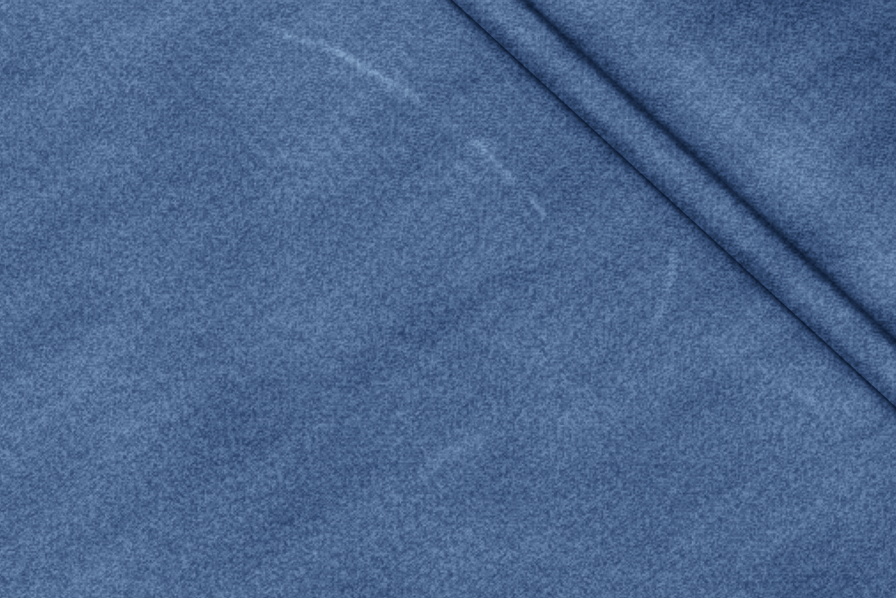
This texture is drawn by a WebGL 2 fragment shader. Its source:

```glsl
#version 300 es
precision highp float;

#define BASE_TONE 0.409
#define GRAIN_SCALE 215.0
#define GRAIN_CONTRAST 0.155
#define MOTTLE_CONTRAST 0.13
#define CREASE_GAIN 0.12
#define ROLL_WIDTH 0.082
#define FOLD_START vec2(0.756, 1.0)
#define FOLD_NORMAL vec2(0.676, 0.737)
#define STREAK_DIR vec2(0.85, 0.527)

uniform vec2 u_resolution;
out vec4 fragColor;

float hash(vec2 p) {
    return fract(sin(dot(p, vec2(127.1, 311.7))) * 43758.5453);
}

float noise(vec2 p) {
    vec2 i = floor(p), f = fract(p);
    f = f * f * (3.0 - 2.0 * f);
    return mix(mix(hash(i), hash(i + vec2(1, 0)), f.x),
               mix(hash(i + vec2(0, 1)), hash(i + vec2(1, 1)), f.x), f.y);
}

float fbm(vec2 p) {
    float sum = 0.0, amp = 0.5;
    for (int i = 0; i < 3; i++) {
        sum += amp * noise(p);
        p = p * 2.03 + 17.3;
        amp *= 0.5;
    }
    return sum;
}

// Coordinates along and across a direction
vec2 alignTo(vec2 p, vec2 dir) {
    return vec2(dot(p, dir), dot(p, vec2(-dir.y, dir.x)));
}

// Soft pale line from a to b, bowed sideways by bend
float crease(vec2 p, vec2 a, vec2 b, float bend, float width) {
    float len = length(b - a);
    vec2 q = alignTo(p - a, (b - a) / len);
    float h = clamp(q.x / len, 0.0, 1.0);
    float off = q.y - bend * 4.0 * h * (1.0 - h);
    float ends = smoothstep(0.0, 0.15, h) * smoothstep(1.0, 0.85, h);
    return ends * exp(-off * off / (width * width));
}

float creases(vec2 p) {
    vec2 q = p + 0.010 * (vec2(noise(p * 16.0), noise(p * 16.0 + 40.0)) - 0.5);
    float sum = crease(q, vec2(0.40, 0.97), vec2(0.97, 0.55), 0.07, 0.0065);
    sum += crease(q, vec2(1.135, 0.59), vec2(1.09, 0.44), 0.0, 0.006);
    sum += 0.45 * crease(q, vec2(1.17, 0.43), vec2(1.38, 0.31), 0.01, 0.012);
    sum += 0.4 * crease(q, vec2(0.92, 0.60), vec2(0.62, 0.33), 0.02, 0.014);
    sum += 0.4 * crease(q, vec2(0.66, 0.18), vec2(0.96, 0.38), 0.0, 0.012);
    return sum * mix(0.25, 1.0, smoothstep(0.15, 0.65, noise(p * 28.0)));
}

// Light and shadow of the flat cloth, the roll and the cloth behind it
float foldShade(float d, float soft) {
    float flatCloth = -0.29 * exp(min(d, 0.0) / 0.009)
                    - 0.035 * exp(min(d, 0.0) / 0.06);
    float u = clamp(d / ROLL_WIDTH, 0.0, 1.0);
    float roll = 0.01 - 0.16 * (1.0 - smoothstep(0.0, 0.45, u))
               - 0.05 * smoothstep(0.55, 0.85, u)
               - 0.22 * smoothstep(0.78, 1.0, u);
    float e = max(d - ROLL_WIDTH, 0.0);
    float sheen = (e - 0.085) / 0.05;
    float behind = -0.16 * exp(-e / 0.008) - 0.12 * exp(-e / 0.035)
                 + 0.05 * exp(-sheen * sheen)
                 - 0.10 * smoothstep(0.1, 0.36, e);
    float shade = mix(flatCloth, roll, smoothstep(-soft, soft, d));
    return mix(shade, behind, smoothstep(-soft, soft, d - ROLL_WIDTH));
}

// Tone to denim blue, in two linear spans
vec3 denim(float tone) {
    vec3 deep = vec3(0.05, 0.11, 0.21);
    vec3 shadow = vec3(0.21, 0.31, 0.47);
    vec3 light = vec3(0.38, 0.49, 0.64);
    vec3 dark = mix(deep, shadow, clamp((tone - 0.11) / 0.20, 0.0, 1.0));
    return dark + (light - shadow) * max(tone - 0.31, 0.0) / 0.18;
}

void main() {
    vec2 p = gl_FragCoord.xy / u_resolution.y;
    float pixel = 1.0 / u_resolution.y;

    // Signed distance from the lower edge of the roll
    float d = dot(p - FOLD_START, FOLD_NORMAL);
    float shade = foldShade(d, max(pixel * 0.7, 0.0015));

    // Fine knit grain with bright fibre specks
    vec2 s = alignTo(p, STREAK_DIR);
    float grain = 0.8 * (noise(s * GRAIN_SCALE * vec2(0.85, 1.15)) - 0.5);
    grain += noise(p * GRAIN_SCALE * 1.57 + 9.0) - 0.5;
    float speck = smoothstep(0.84, 1.0, noise(p * GRAIN_SCALE + 71.0));

    // Worn patches and wisps
    float mottle = fbm(s * vec2(6.0, 15.0)) - 0.44;
    mottle += 0.5 * (noise(s * vec2(2.0, 4.0) + 5.0) - 0.5);

    float lit = smoothstep(-0.3, -0.05, shade);
    float tone = BASE_TONE + shade;
    tone += (GRAIN_CONTRAST * grain + 0.06 * speck) * mix(0.3, 1.0, lit);
    tone += MOTTLE_CONTRAST * mottle * lit;
    tone += CREASE_GAIN * creases(p) * (1.0 - smoothstep(-0.02, 0.0, d));

    fragColor = vec4(denim(tone), 1.0);
}
```
